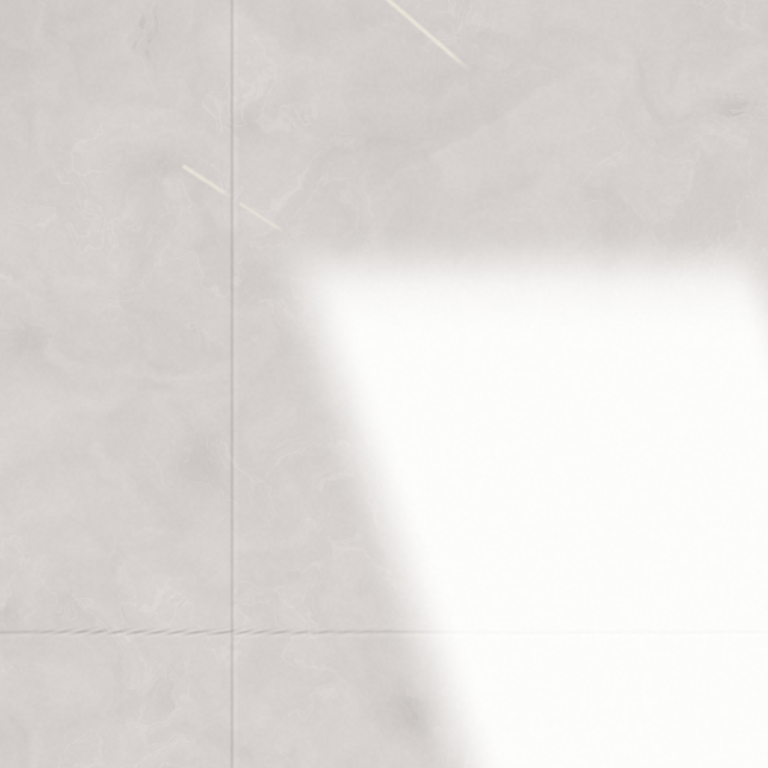
A Shadertoy shader for this texture:

```glsl
// Pale stone wall tiles with fine joints, cream veins and a soft patch of window light.

const vec3 STONE = vec3(0.835, 0.816, 0.804);
const vec3 LIGHT = vec3(0.990, 0.990, 0.984);
const vec3 VEIN = vec3(0.915, 0.893, 0.850);
const vec2 JOINT = vec2(0.302, 0.177);   // vertical joint x, horizontal joint y
const float JOINT_WIDTH = 0.0021;
const float LIGHT_TOP = 0.663;
const float LIGHT_SLANT = 0.34;          // sideways shift per unit of height
const float LIGHT_LEFT = 0.607;          // side edges measured at the bottom
const float LIGHT_RIGHT = 1.212;
const float CLOUDS = 0.030;
const float MOTTLE = 0.046;
const float GRAIN = 0.014;

// Smudges: centre, radius, darkness
const int SMUDGES = 9;
const vec4 SMUDGE[SMUDGES] = vec4[](
    vec4(0.195, 0.958, 0.036, 0.075), vec4(0.963, 0.855, 0.032, 0.070),
    vec4(0.533, 0.078, 0.032, 0.070), vec4(0.325, 0.840, 0.032, 0.050),
    vec4(0.040, 0.555, 0.035, 0.055), vec4(0.235, 0.092, 0.038, 0.050),
    vec4(0.262, 0.400, 0.040, 0.045), vec4(0.015, 0.205, 0.028, 0.060),
    vec4(0.190, 0.780, 0.035, 0.035));

float hash(vec2 p) {
    vec3 q = fract(vec3(p.xyx) * 0.1031);
    q += dot(q, q.yzx + 33.33);
    return fract((q.x + q.y) * q.z);
}

float noise(vec2 p) {
    vec2 i = floor(p), f = fract(p);
    f = f * f * (3.0 - 2.0 * f);
    return mix(mix(hash(i), hash(i + vec2(1, 0)), f.x),
               mix(hash(i + vec2(0, 1)), hash(i + vec2(1, 1)), f.x), f.y);
}

float fbm(vec2 p) {
    float sum = 0.0, gain = 0.5;
    for (int i = 0; i < 5; i++) {
        sum += gain * noise(p);
        p = mat2(1.6, 1.2, -1.2, 1.6) * p + 7.3;
        gain *= 0.5;
    }
    return sum;
}

// Tapered soft stroke from a to b
float streak(vec2 p, vec2 a, vec2 b, float width) {
    vec2 ab = b - a;
    float t = dot(p - a, ab) / dot(ab, ab);
    float d = length(p - a - ab * clamp(t, 0.0, 1.0));
    return smoothstep(width, 0.0, d) * smoothstep(1.05, 0.75, t);
}

float stoneTone(vec2 p) {
    vec2 warp = vec2(fbm(p * 9.0), fbm(p * 9.0 + 31.0)) - 0.48;
    float tone = CLOUDS * (fbm(p * 7.0 + warp * 2.5) - 0.48);
    tone += MOTTLE * (fbm(p * 24.0 + warp * 5.0 + 4.0) - 0.48);

    // Thin pale crackle in patches
    float ridge = abs(fbm(p * 17.0 + warp * 3.0 + 11.0) - 0.48);
    tone += 0.018 * smoothstep(0.030, 0.0, ridge) * smoothstep(0.3, 0.8, noise(p * 10.0));

    // Cloudy smudges with wispy, broken edges
    for (int i = 0; i < SMUDGES; i++) {
        vec4 s = SMUDGE[i];
        vec2 d = (p - s.xy + warp * 0.03) / s.z;
        float n = fbm(p * 24.0 + warp * 4.0 + float(i) * 5.0);
        float wisps = 0.6 * smoothstep(0.42, 0.62, n) + 0.5 * smoothstep(0.06, 0.0, abs(n - 0.5));
        tone -= s.w * exp(-dot(d, d) * 1.3) * (0.15 + 0.8 * wisps);
    }

    // Dim cloud ending on a ragged diagonal
    float ragged = 0.035 * (fbm(p * 30.0) - 0.48);
    float diagonal = p.y - 0.755 - 0.60 * (p.x - 0.508) + warp.y * 0.03 + ragged;
    vec2 c = (p - vec2(0.53, 0.85)) / vec2(0.19, 0.10);
    float rim = smoothstep(-0.010, 0.0, diagonal) * smoothstep(0.010, 0.0, diagonal);
    tone += (0.010 * rim - 0.020 * smoothstep(-0.006, 0.012, diagonal)) * exp(-dot(c, c));

    // Falloff toward the upper left
    tone -= 0.022 * smoothstep(0.30, 0.0, length(p - vec2(0.0, 1.0)));
    return tone - 0.006 * smoothstep(0.85, 1.0, p.y);
}

float windowLight(vec2 p) {
    float across = p.x + LIGHT_SLANT * p.y;
    float left = smoothstep(-0.054, 0.056, across - LIGHT_LEFT);
    float right = smoothstep(-0.050, 0.050, LIGHT_RIGHT - across);
    float drop = LIGHT_TOP - p.y;
    float top = 0.6 * smoothstep(-0.040, 0.045, drop) + 0.4 * smoothstep(-0.045, 0.105, drop);
    return left * right * top;
}

// Signed shading of both joints: dark groove, pale lip
float jointTone(vec2 p, float lit) {
    float dx = p.x - JOINT.x;
    float tone = -0.070 * exp(-pow(dx / JOINT_WIDTH, 2.0));
    tone += 0.016 * exp(-pow((dx - 0.0050) / 0.0025, 2.0));

    // Horizontal joint, rope-like toward the left
    float dy = p.y - JOINT.y + 0.0015 * (noise(vec2(p.x * 18.0, 3.0)) - 0.5);
    float rope = smoothstep(0.58, 0.25, p.x) * smoothstep(0.01, 0.12, p.x);
    float strand = 0.5 + 0.5 * cos(6.2832 * (p.x * 38.0 - dy * 130.0 + noise(p * 20.0)));
    float groove = exp(-pow(dy / JOINT_WIDTH, 2.0));
    float band = exp(-pow(dy / 0.0040, 2.0));
    float rows = -0.055 * groove * (1.0 - 0.3 * rope);
    rows += rope * band * mix(-0.060, 0.030, strand);
    rows += 0.014 * exp(-pow((dy + 0.0050) / 0.0025, 2.0));
    return tone * (1.0 - lit) + rows * (1.0 - 0.75 * lit);
}

void mainImage(out vec4 fragColor, in vec2 fragCoord) {
    vec2 p = fragCoord / iResolution.xy;
    float lit = windowLight(p);

    vec3 color = STONE + stoneTone(p) * vec3(1.0, 1.0, 1.03);
    float vein = streak(p, vec2(0.500, 1.005), vec2(0.612, 0.908), 0.0050);
    vein += 0.9 * streak(p, vec2(0.240, 0.783), vec2(0.300, 0.744), 0.0048);
    vein += 0.7 * streak(p, vec2(0.314, 0.734), vec2(0.370, 0.698), 0.0042);
    color = mix(color, VEIN, min(vein, 1.0));

    color = mix(color, LIGHT, lit) + jointTone(p, lit);
    color += GRAIN * (noise(p * 260.0) - 0.5) * (1.0 - 0.4 * lit);
    fragColor = vec4(clamp(color, 0.0, 1.0), 1.0);
}
```
